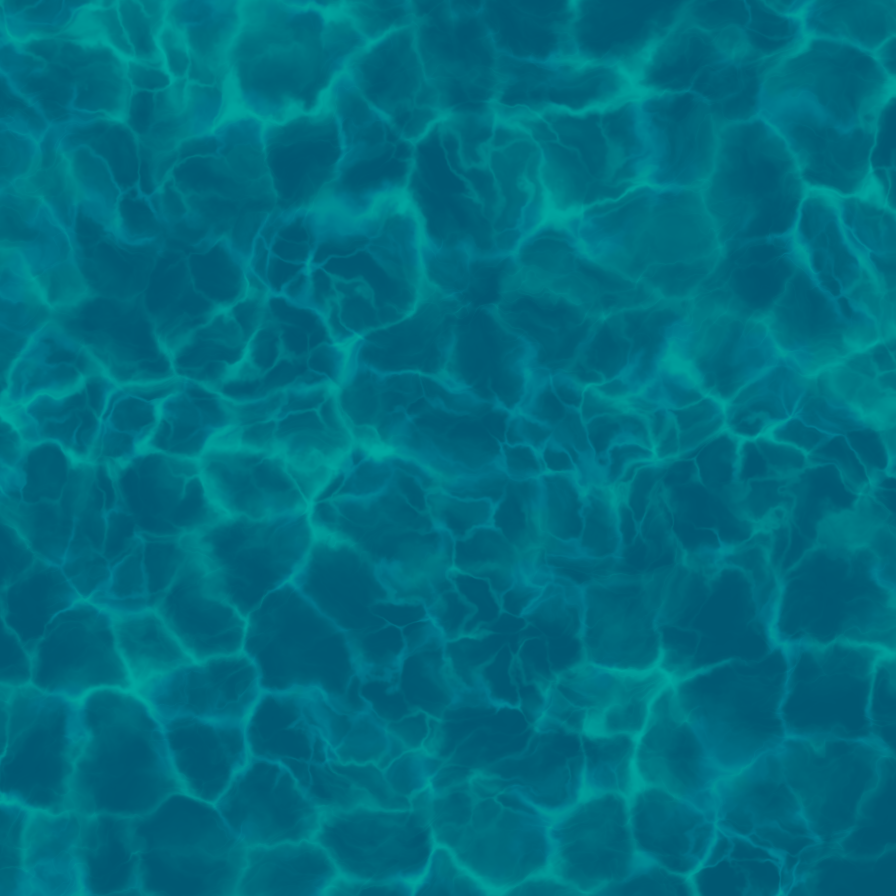
Reproduce this texture procedurally as a three.js fragment shader.

```glsl
#define DEEP vec3(0.0, 0.34, 0.445)
#define GLOW vec3(0.0, 0.665, 0.635)
#define BLUE_TINT vec3(0.0, 0.0, 0.032)
#define CELLS 10.5
#define FINE_CELLS 23.0
#define WARP 0.10
#define FINE_WARP 0.042
#define BASE_TONE 0.07

varying vec2 vUv;

vec2 hash2(vec2 p) {
  vec3 q = fract(p.xyx * vec3(0.1031, 0.1030, 0.0973));
  q += dot(q, q.yzx + 33.33);
  return fract((q.xx + q.yz) * q.zy);
}

float noise(vec2 p) {
  vec2 i = floor(p);
  vec2 f = fract(p);
  vec2 u = f * f * f * (f * (f * 6.0 - 15.0) + 10.0);
  float low = mix(hash2(i).x, hash2(i + vec2(1.0, 0.0)).x, u.x);
  float high = mix(hash2(i + vec2(0.0, 1.0)).x, hash2(i + 1.0).x, u.x);
  return mix(low, high, u.y);
}

float fbm(vec2 p) {
  float sum = 0.0;
  float amplitude = 0.5;
  for (int i = 0; i < 5; i++) {
    sum += amplitude * noise(p);
    p = mat2(1.6, 1.2, -1.2, 1.6) * p + 17.3;
    amplitude *= 0.5;
  }
  return sum;
}

vec2 warp(vec2 p) {
  return vec2(fbm(p), fbm(p + 41.7)) - 0.485;
}

// Distances to the three nearest cell centres, sorted
vec3 nearestCells(vec2 p) {
  vec2 cell = floor(p);
  vec3 d = vec3(8.0);
  for (int y = -1; y <= 1; y++) {
    for (int x = -1; x <= 1; x++) {
      vec2 id = cell + vec2(float(x), float(y));
      float r = length(id + 0.04 + 0.92 * hash2(id) - p);
      if (r < d.x) d = vec3(r, d.xy);
      else if (r < d.y) d = vec3(d.x, r, d.y);
      else d.z = min(d.z, r);
    }
  }
  return d;
}

float bell(float x, float width) {
  return exp(-x * x / (width * width));
}

// Cell borders: x = thin strands, y = webbed knots, z = soft halo
vec3 web(vec2 p, float width) {
  vec3 d = nearestCells(p);
  float border = d.y - d.x;
  return vec3(bell(border, width), bell(d.z - d.x, 0.24), exp(-border / 0.3));
}

// Layered ridges, torn into streaks
float wisps(vec2 p) {
  float sum = 0.0;
  float amplitude = 0.5;
  for (int i = 0; i < 3; i++) {
    sum += amplitude * pow(1.0 - abs(2.0 * noise(p) - 1.0), 5.0);
    p = mat2(1.5, 1.1, -1.1, 1.5) * p + 9.4;
    amplitude *= 0.65;
  }
  return sum;
}

void main() {
  vec2 bend = warp(vUv * 5.0 + 3.1);
  vec2 curl = warp(vUv * 17.0 + 8.6);
  vec2 p = vUv + WARP * bend + FINE_WARP * curl;

  // Slow fields that vary the light from place to place
  float cloud = fbm(vUv * 7.0 + 1.5 * bend + 21.0) - 0.485;
  float mottle = fbm(p * 24.0 + 12.0) - 0.485;
  float strength = smoothstep(0.25, 0.75, noise(vUv * 7.5 + 52.0));
  float detail = smoothstep(0.3, 0.7, noise(vUv * 6.0 + 77.0));
  float thickness = mix(0.05, 0.18, noise(vUv * 13.0 + 64.0));
  float fray = smoothstep(0.15, 0.75, noise(p * 26.0 + 33.0));

  // Large net, small net and streaks
  vec3 net = web(p * CELLS + 5.0, thickness);
  vec3 smallNet = web((p + 0.025 * curl) * FINE_CELLS + 31.0, 0.16);
  vec2 q = vUv + 0.10 * bend + 0.06 * curl;
  float streaks = wisps(vec2(q.x * 11.0 + q.y * 5.0, q.y * 21.0 - q.x * 6.0));

  float tone = BASE_TONE + 0.68 * cloud + 0.42 * mottle;
  tone += net.x * mix(0.10, 0.34, strength) * mix(0.5, 1.1, fray);
  tone += net.y * mix(0.08, 0.34, strength) * mix(0.7, 1.1, fray);
  tone += 0.12 * net.z;
  tone += detail * mix(0.3, 1.1, fray) * (0.24 * smallNet.x + 0.12 * smallNet.y);
  tone += streaks * 0.40 * mix(0.3, 1.0, net.z) * (1.0 - 0.5 * detail);

  // Soft limits keep the deep water and the brightest knots smooth
  tone = 0.5 * (tone + sqrt(tone * tone + 0.008));
  tone = tone / pow(1.0 + pow(tone, 5.0), 0.2);

  // Bluer patches in the half-lit water
  float blue = smoothstep(0.42, 0.62, fbm(vUv * 15.0 + 90.0));
  blue *= smoothstep(0.1, 0.4, tone) * (1.0 - smoothstep(0.5, 0.8, tone));
  gl_FragColor = vec4(mix(DEEP, GLOW, tone) + BLUE_TINT * blue, 1.0);
}
```
